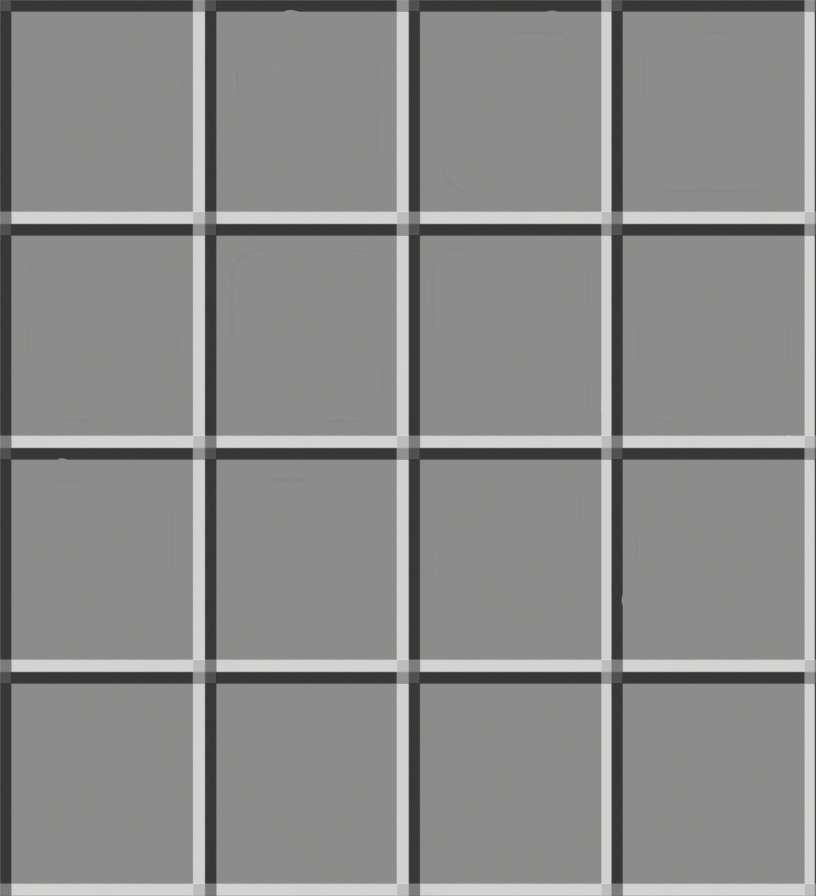
A Shadertoy shader for this pattern:

```glsl
// Four by four grid of grey sunken panels with dark and light bevel strips.

vec2 hashGradient(vec2 cell) {
    vec2 h = vec2(dot(cell, vec2(127.1, 311.7)), dot(cell, vec2(269.5, 183.3)));
    return 2.0 * fract(sin(h) * 43758.55) - 1.0;
}

float gradientNoise(vec2 p) {
    vec2 i = floor(p), f = fract(p);
    vec2 u = f * f * (3.0 - 2.0 * f);
    vec2 x = vec2(1.0, 0.0);
    float low = mix(dot(hashGradient(i), f), dot(hashGradient(i + x), f - x), u.x);
    float high = mix(dot(hashGradient(i + x.yx), f - x.yx),
                     dot(hashGradient(i + 1.0), f - 1.0), u.x);
    return mix(low, high, u.y);
}

float roundedBox(vec2 p, vec2 halfSize, float radius) {
    vec2 q = abs(p) - halfSize + radius;
    return length(max(q, 0.0)) + min(max(q.x, q.y), 0.0) - radius;
}

void mainImage(out vec4 fragColor, in vec2 fragCoord) {
    vec2 uv = fragCoord / iResolution.xy;
    uv.y = 1.0 - uv.y;                       // rows run downwards
    vec2 aspect = vec2(iResolution.x / iResolution.y, 1.0);
    vec2 p = uv * aspect;

    // Columns drift slightly from even spacing
    vec2 grid = 4.0 * uv;
    grid.x -= 0.0056 * sin(4.712 * uv.x);
    vec2 size = aspect / 4.0;
    vec2 seam = (grid - round(grid)) * size; // signed distance to the nearest seam
    vec2 id = floor(grid);

    // Strip widths, with a few small nicks in the upper rows
    float wear = 1.0 - smoothstep(0.55, 0.8, uv.y);
    float nick = 0.003 * wear * smoothstep(0.4, 0.6, gradientNoise(p * 38.0));
    vec2 lightWidth = vec2(id.x < 2.0 ? 0.0135 : 0.0115, 0.0137) + nick;
    vec2 darkWidth = vec2(0.0125, 0.013) - nick;

    // Light strip before each seam, dark strip after it
    vec2 soft = vec2(max(0.0011, 0.7 / iResolution.y));
    vec2 after = smoothstep(-soft, soft, seam);
    vec2 light = smoothstep(-soft, soft, seam + lightWidth) * (1.0 - after);
    vec2 dark = after * (1.0 - smoothstep(-soft, soft, seam - darkWidth));

    // Strips blend into translucent squares where they cross
    vec2 tone = 0.275 * light - 0.33 * dark;
    vec2 cover = light + dark;
    float bevel = mix(tone.x + tone.y, 0.7 * mix(tone.y, tone.x, 0.6), cover.x * cover.y);

    // Faint broken outlines and mottling on the panel faces
    float face = (1.0 - cover.x) * (1.0 - cover.y);
    float inset = 0.018 + 0.012 * fract(sin(dot(id, vec2(12.99, 78.23))) * 437.5);
    float outline = roundedBox((fract(grid) - 0.5) * size, size * 0.5 - inset - 0.008, 0.03);
    float ghost = (1.0 - smoothstep(0.0006, 0.002, abs(outline)))
                * smoothstep(0.0, 0.35, gradientNoise(p * 17.0 + 5.0));
    float speck = smoothstep(0.62, 0.75, gradientNoise(p * 90.0 + 31.0));
    float mottle = 0.004 * gradientNoise(p * 60.0) + 0.004 * gradientNoise(p * 210.0);
    float marks = mottle - wear * face * (0.014 * ghost + 0.03 * speck);

    vec3 color = vec3(0.548, 0.548, 0.546) + bevel + marks;
    fragColor = vec4(color, 1.0);
}
```
